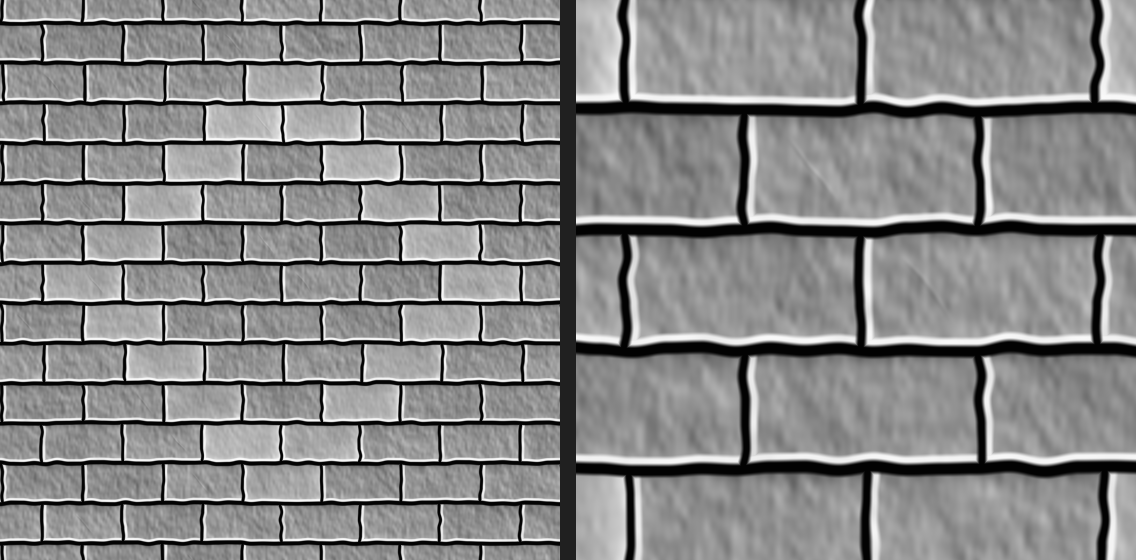
Left, the full canvas; right, a detail of the centre.
Give the GLSL for this texture map, as a Shadertoy shader.

```glsl
// Embossed grey brick wall in running bond: black joints, with a white bevel on
// the left and bottom edge of each brick. Faces carry relief-lit noise, and a
// diamond ring of paler bricks is picked out by its distance in half bricks.

#define COLUMNS 7.0
#define ROWS 14.0
#define BOND_ORIGIN vec2(0.03, 0.578)   // first joints, in bricks and rows
#define JOINT_HALF vec2(0.039, 0.051)   // half widths, in row heights
#define BEVEL_WIDTH 0.062
#define WOBBLE 0.055
#define FACE_GREY 0.565
#define PALE_LIFT 0.10
#define GRAIN 0.27
#define RING_CENTRE vec2(7.0, 6.0)      // half bricks across, rows down
#define RING_RADIUS 5.0

const float TAU = 6.2831853;

float hash(vec2 p) {
    return fract(sin(dot(p, vec2(127.1, 311.7))) * 43758.5453);
}

// Value noise over the unit canvas, tiling after the given number of cells.
float noise(vec2 uv, vec2 cells) {
    vec2 p = uv * cells;
    vec2 i = floor(p);
    vec2 f = fract(p);
    f = f * f * (3.0 - 2.0 * f);
    float a = hash(mod(i, cells));
    float b = hash(mod(i + vec2(1, 0), cells));
    float c = hash(mod(i + vec2(0, 1), cells));
    float d = hash(mod(i + vec2(1, 1), cells));
    return mix(mix(a, b, f.x), mix(c, d, f.x), f.y);
}

float surfaceHeight(vec2 uv) {
    return 0.55 * noise(uv, vec2(120, 84))
         + 0.30 * noise(uv, vec2(230, 130))
         + 0.45 * noise(uv, vec2(58, 40));
}

// Relief lit along the rising diagonal.
float emboss(vec2 uv) {
    vec2 stepUv = vec2(0.0017);
    return surfaceHeight(uv + stepUv) - surfaceHeight(uv - stepUv);
}

void mainImage(out vec4 fragColor, in vec2 fragCoord) {
    vec2 uv = fragCoord / iResolution.xy;
    float pixel = ROWS / iResolution.y;

    // Uneven joints
    vec2 drift = vec2(noise(uv, vec2(42, 70)), noise(uv, vec2(49, 28))) - 0.5;

    // Rows run downwards; every other row is shifted by half a brick
    float y = (1.0 - uv.y) * ROWS - BOND_ORIGIN.y + WOBBLE * drift.y;
    float row = mod(floor(y), ROWS);
    float halfShift = 1.0 - mod(row, 2.0);
    float rowSlip = 0.035 * (hash(vec2(row, 7.3)) - 0.5);
    float x = uv.x * COLUMNS - BOND_ORIGIN.x - 0.5 * halfShift - rowSlip
            - 0.019 * sin(TAU * uv.x) + 0.5 * WOBBLE * drift.x;
    float column = mod(floor(x), COLUMNS);
    vec2 brick = vec2(column, row);

    // Distances to the four joints, in row heights
    float brickLength = ROWS / COLUMNS;
    float left = fract(x) * brickLength - JOINT_HALF.x;
    float right = (1.0 - fract(x)) * brickLength - JOINT_HALF.x;
    float top = fract(y) - JOINT_HALF.y;
    float bottom = 1.0 - fract(y) - JOINT_HALF.y;

    // Diamond ring of pale bricks
    vec2 ringOffset = abs(vec2(2.0 * column + 1.0 + halfShift, row) - RING_CENTRE);
    float pale = 1.0 - step(0.5, abs(ringOffset.x + ringOffset.y - RING_RADIUS));
    pale *= 0.75 + 0.35 * hash(brick + 3.7);

    // Brick face: tone, mottling and relief
    float grey = FACE_GREY + 0.05 * (hash(brick) - 0.5) + PALE_LIFT * pale;
    grey += 0.07 * (noise(uv, vec2(28, 35)) - 0.5);
    grey += GRAIN * (1.0 - 0.45 * pale) * emboss(uv);

    // Occasional slanted scratch with a lit and a dark side
    vec2 fromCentre = vec2((fract(x) - 0.5) * brickLength, fract(y) - 0.5);
    float across = fromCentre.x - 0.8 * fromCentre.y - hash(brick + 5.1) + 0.5;
    float scratch = step(0.9, hash(brick + 9.2)) * smoothstep(0.3, 0.1, abs(fromCentre.y));
    grey += scratch * 2.5 * across * exp(-across * across * 900.0);

    // Soft shoulders
    grey += (0.10 + 0.12 * pale) * exp(-max(left, 0.0) * 11.0);
    grey += (0.05 + 0.20 * pale) * exp(-max(right, 0.0) * 9.0);
    grey += (0.10 + 0.12 * pale) * exp(-max(bottom, 0.0) * 12.0);
    grey -= 0.12 * (1.0 - 0.6 * pale) * exp(-max(top, 0.0) * 14.0);

    // Worn white bevels
    float wear = noise(uv, vec2(63, 77));
    float soft = max(0.022, 0.7 * pixel);
    float leftBevel = 1.0 - smoothstep(BEVEL_WIDTH - soft, BEVEL_WIDTH + soft, left);
    float bottomBevel = 1.0 - smoothstep(BEVEL_WIDTH - soft, BEVEL_WIDTH + soft, bottom);
    leftBevel *= mix(0.6, 1.0, wear);
    bottomBevel *= mix(0.85, 1.0, wear);
    grey = mix(grey, 0.98, max(leftBevel, bottomBevel));

    // Black joints
    float inside = min(min(left, right), min(top, bottom));
    grey = mix(0.006, grey, smoothstep(-soft, soft, inside));

    fragColor = vec4(vec3(clamp(grey, 0.0, 1.0)), 1.0);
}
```
